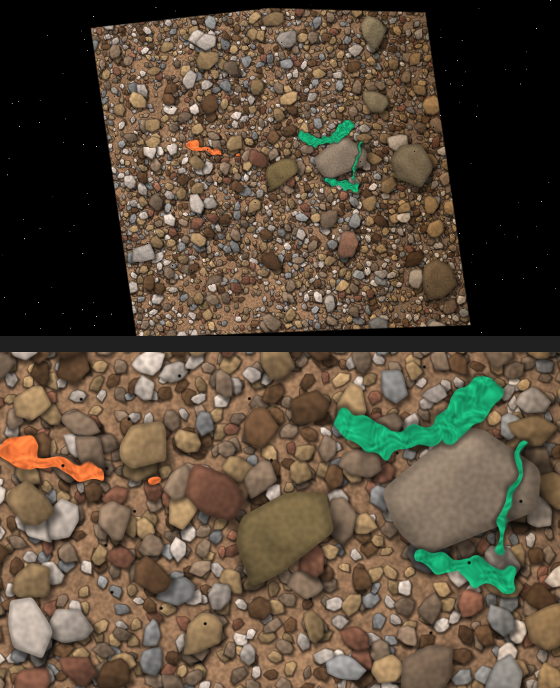
Top, the full canvas; bottom, a detail of the centre.
A WebGL 2 fragment shader for this texture:

```glsl
#version 300 es
precision highp float;
// A tilted sheet of gravel on black: layers of jittered convex stones over sand,
// laid from small to large, with a few boulders, frayed green cord and orange tape.
// Each stone is a smooth maximum of random half planes, lit from the upper left.
uniform vec2 u_resolution;
out vec4 fragColor;

vec2 hash2(vec2 p) {
  vec3 q = fract(p.xyx * vec3(0.1031, 0.1030, 0.0973));
  q += dot(q, q.yzx + 33.33);
  return fract((q.xx + q.yz) * q.zy);
}

float gradDot(vec2 cell, vec2 f) {
  float a = 6.2832 * hash2(cell + 71.0).x;
  return dot(f, vec2(cos(a), sin(a)));
}

// Gradient noise, about -0.7 to 0.7
float noise(vec2 p) {
  vec2 i = floor(p), f = p - i, u = f * f * f * (f * (f * 6.0 - 15.0) + 10.0);
  vec2 e = vec2(1, 0);
  return mix(mix(gradDot(i, f), gradDot(i + e, f - e), u.x),
             mix(gradDot(i + e.yx, f - e.yx), gradDot(i + 1.0, f - 1.0), u.x), u.y);
}

float smoothMax(float a, float b, float k) {
  float h = max(k - abs(a - b), 0.0);
  return max(a, b) + h * h / (4.0 * k);
}

float segment(vec2 p, vec2 a, vec2 b) {
  vec2 v = b - a;
  return length(p - a - v * clamp(dot(p - a, v) / dot(v, v), 0.0, 1.0));
}

// Random stone colour; the right side is darker and more ochre
vec3 stoneTint(vec2 h, float x) {
  vec3 c = vec3(0.54, 0.45, 0.37);
  if (h.x < 0.27) c = vec3(0.65, 0.53, 0.38);
  else if (h.x < 0.50) c = vec3(0.77, 0.71, 0.66);
  else if (h.x < 0.64) c = vec3(0.41, 0.30, 0.21);
  else if (h.x < 0.74) c = vec3(0.54, 0.53, 0.52);
  else if (h.x < 0.80) c = vec3(0.55, 0.37, 0.29);
  c *= 0.86 + 0.28 * h.y;
  return mix(c, c * vec3(0.85, 0.79, 0.70), smoothstep(0.9, 1.3, x));
}

// Paints one stone and its contact shadow over col
void layStone(inout vec3 col, vec2 q, float r, float angle, vec2 id, vec3 tint) {
  if (dot(q, q) > 3.0 * r * r) return;
  float px = 1.0 / u_resolution.y, c = cos(angle), s = sin(angle), d = -r;
  vec2 light = vec2(-0.55, 0.83), k = vec2(c * q.x + s * q.y, c * q.y - s * q.x);
  k.y *= 1.15 + 0.4 * hash2(id + 5.0).x;
  for (float i = 0.0; i < 7.0; i++) {
    vec2 h = hash2(id * 1.7 + i * 13.1);
    float a = (i + 0.75 * h.x) * 0.8976;
    d = smoothMax(d, dot(k, vec2(cos(a), sin(a))) - r * (0.72 + 0.28 * h.y), 0.12 * r);
  }
  float shadow = d + 0.16 * r * dot(q / r, light);
  col *= 1.0 - 0.55 * (1.0 - smoothstep(-0.1 * r, 0.22 * r + px, shadow));
  vec2 f = hash2(id + 19.0) - 0.5;
  float facet = smoothstep(-0.12, 0.12, dot(q / r, normalize(f + 0.01)) + f.x);
  float shade = 0.94 + 0.15 * dot(q / r, light) + 0.12 * facet * sign(f.y);
  shade += 0.13 * noise(q / r * 2.5 + id) + 0.13 * noise(q * 170.0 + id);
  shade *= mix(0.78, 1.0, smoothstep(0.0, 0.2, -d / r));
  col = mix(col, tint * shade, 1.0 - smoothstep(-px, px, d));
}

vec3 gravel(vec2 p) {
  float grain = noise(p * 130.0) + 0.8 * noise(p * 270.0);
  vec3 col = vec3(0.60, 0.46, 0.345) * (1.0 + 0.25 * grain + 0.15 * noise(p * 18.0));
  col *= mix(1.0, 0.74, smoothstep(0.85, 1.3, p.x));
  // Bare sandy patches
  float sand = 0.5 * smoothstep(0.24, 0.05, length((p - vec2(0.67, 0.10)) * vec2(0.9, 1.3)));
  sand += 0.35 * smoothstep(0.25, 0.05, length(p - vec2(0.46, 0.70)));
  // Scattered stones, four sizes
  for (int n = 0; n < 4; n++) {
    float size = 0.017 * pow(1.52, float(n));
    float keep = (0.85 - 0.21 * float(n)) * (1.0 - sand);
    vec2 g = p / size + float(n) * 37.3, base = floor(g);
    for (int j = 0; j < 9; j++) {
      vec2 id = base + vec2(j % 3 - 1, j / 3 - 1);
      vec2 h = hash2(id + 3.0), o = hash2(id + 47.0);
      if (h.x > keep) continue;
      vec2 q = (g - id - 0.2 - 0.6 * o) * size;
      layStone(col, q, size * (0.36 + 0.24 * h.y), 6.28 * o.x, id, stoneTint(hash2(id + 91.0), p.x));
    }
  }
  // Boulders: centre, radius, angle
  vec4 rocks[8] = vec4[8](vec4(1.012, 0.528, 0.088, 0.25), vec4(0.833, 0.485, 0.060, 0.75),
    vec4(1.227, 0.511, 0.076, 1.45), vec4(1.110, 0.909, 0.056, 1.95), vec4(1.305, 0.167, 0.072, 1.65),
    vec4(1.117, 0.696, 0.046, 2.4), vec4(1.034, 0.276, 0.045, 1.2), vec4(0.426, 0.246, 0.040, 0.3));
  vec3 tints[8] = vec3[8](vec3(0.55, 0.48, 0.41), vec3(0.46, 0.39, 0.26), vec3(0.48, 0.41, 0.31),
    vec3(0.57, 0.50, 0.38), vec3(0.46, 0.36, 0.25), vec3(0.52, 0.45, 0.34),
    vec3(0.53, 0.38, 0.30), vec3(0.73, 0.68, 0.64));
  for (int i = 0; i < 8; i++)
    layStone(col, p - rocks[i].xy, rocks[i].z, rocks[i].w, vec2(i * 7 + 2, i + 11), tints[i]);
  return col;
}

// Frayed cord and tape, drawn as warped thick segments
void layPlastic(inout vec3 col, vec2 p) {
  float px = 1.0 / u_resolution.y;
  vec2 w = p + 0.012 * vec2(noise(p * 45.0), noise(p * 45.0 + 31.0));
  float cord = min(segment(w, vec2(0.90, 0.594), vec2(0.941, 0.574)) - 0.013,
                   segment(w, vec2(0.941, 0.572), vec2(1.0, 0.592)) - 0.010);
  cord = min(cord, segment(w, vec2(1.0, 0.592), vec2(1.034, 0.627)) - 0.016);
  cord = min(cord, segment(w, vec2(0.974, 0.463), vec2(1.03, 0.450)) - 0.008);
  cord = min(cord, segment(w, vec2(1.03, 0.449), vec2(1.053, 0.441)) - 0.014);
  cord = min(cord, segment(w, vec2(1.075, 0.572), vec2(1.05, 0.467)) - 0.003);
  float tape = min(segment(w, vec2(0.570, 0.572), vec2(0.584, 0.560)) - 0.012,
                   segment(w, vec2(0.58, 0.56), vec2(0.656, 0.547)) - 0.007);
  tape = min(tape, length(w - vec2(0.706, 0.542)) - 0.006);
  float fibre = 1.0 + 0.4 * noise(w * vec2(70.0, 150.0)) + 0.25 * noise(w * 220.0);
  col *= 1.0 - 0.4 * (1.0 - smoothstep(0.0, 0.008, min(cord, tape)));
  col = mix(col, vec3(0.10, 0.63, 0.42) * fibre, 1.0 - smoothstep(-px, px, cord));
  col = mix(col, vec3(0.96, 0.47, 0.24) * fibre, 1.0 - smoothstep(-px, px, tape));
}

void main() {
  vec2 p = gl_FragCoord.xy / u_resolution.y;
  float px = 1.0 / u_resolution.y, sheet = -1.0;
  // Outline of the sheet, clockwise
  vec2 corner[5] = vec2[5](vec2(0.270, 0.917), vec2(0.801, 0.976), vec2(1.266, 0.963),
                           vec2(1.400, 0.033), vec2(0.407, -0.005));
  for (int i = 0; i < 5; i++) {
    vec2 e = corner[(i + 1) % 5] - corner[i];
    sheet = max(sheet, dot(p - corner[i], normalize(vec2(-e.y, e.x))));
  }
  vec3 col = vec3(0.0);
  if (sheet < px) {
    col = gravel(p);
    layPlastic(col, p);
    col *= 1.0 - smoothstep(-px, px, sheet);
  }
  // Sparse specks: pale on the black, dark on the gravel
  vec2 g = p / 0.045, id = floor(g), h = hash2(id + 400.0);
  float r = length(g - id - 0.1 - 0.8 * hash2(id + 230.0)) * 0.045;
  float speck = step(h.x, 0.2) * (1.0 - smoothstep(0.0005, 0.0024, r));
  col = mix(col, vec3(sheet > 0.0 ? 0.3 + 0.6 * h.y : 0.05), speck);
  fragColor = vec4(clamp(col, 0.0, 1.0), 1.0);
}
```
